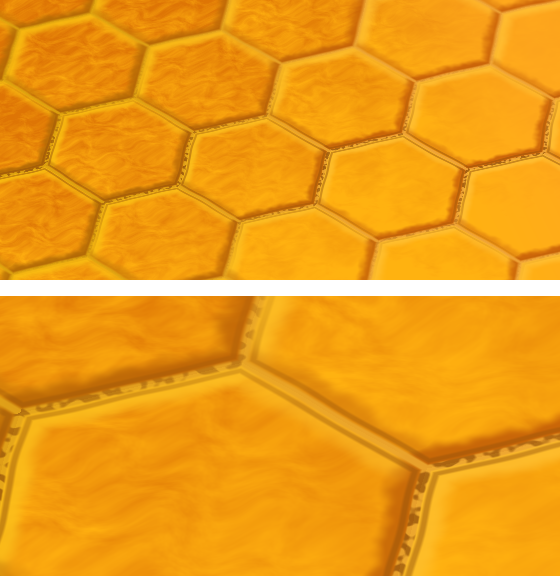
Top, the full canvas; bottom, a detail of the centre.
This pattern is drawn by a Shadertoy shader. Its source:

```glsl
// Amber honeycomb seen at a slant: a hexagonal lattice under a mild perspective.
// Each cell has shaded lower-right walls, lit upper-left walls and a beaded crest;
// gradient noise wrinkles the fill, and focus softens away from a horizontal band.

// Lattice, in canvas heights from the centre
const vec2 PERSPECTIVE = vec2(0.015, -0.058);
const vec2 CELL_ORIGIN = vec2(-0.094, -0.100);
const vec2 STEP_ACROSS = vec2(0.485, -0.066);
const vec2 STEP_DOWN   = vec2(0.1695, -0.315);

// Walls, in cell widths
const float CREST_WIDTH  = 0.012;
const float SHADOW_WIDTH = 0.074;
const float GLOW_WIDTH   = 0.078;
const float WOBBLE       = 0.014;
const float SHADE_ANGLE  = -0.87;
const float FOCUS_HEIGHT = -0.10;
const float DEFOCUS      = 0.045;
const float WRINKLES     = 0.85;

// Colours
const vec3 FILL_DEEP    = vec3(0.87, 0.46, 0.02);
const vec3 FILL_LIGHT   = vec3(0.995, 0.68, 0.06);
const vec3 FILL_PEACH   = vec3(1.00, 0.65, 0.13);
const vec3 SHADOW_LEFT  = vec3(0.69, 0.41, 0.02);
const vec3 SHADOW_RIGHT = vec3(0.78, 0.37, 0.03);
const vec3 GLOW_LEFT    = vec3(0.98, 0.75, 0.07);
const vec3 GLOW_RIGHT   = vec3(1.00, 0.75, 0.20);
const vec3 CREST_LEFT   = vec3(0.87, 0.64, 0.06);
const vec3 CREST_RIGHT  = vec3(0.94, 0.65, 0.22);
const vec3 BEAD_DARK    = vec3(0.58, 0.32, 0.04);

float hash(vec2 p) {
    vec3 q = fract(p.xyx * 0.1031);
    q += dot(q, q.yzx + 33.33);
    return fract((q.x + q.y) * q.z);
}

float cornerSlope(vec2 cell, vec2 corner, vec2 f) {
    float angle = 6.28319 * hash(cell + corner);
    return dot(vec2(cos(angle), sin(angle)), f - corner);
}

float gradientNoise(vec2 p) {
    vec2 i = floor(p), f = fract(p);
    vec2 u = f * f * f * (f * (f * 6.0 - 15.0) + 10.0);
    float low  = mix(cornerSlope(i, vec2(0, 0), f), cornerSlope(i, vec2(1, 0), f), u.x);
    float high = mix(cornerSlope(i, vec2(0, 1), f), cornerSlope(i, vec2(1, 1), f), u.x);
    return mix(low, high, u.y);
}

float fbm(vec2 p) {
    float sum = 0.0, gain = 0.6;
    for (int i = 0; i < 4; i++) {
        sum += gain * gradientNoise(p);
        p = mat2(1.6, 1.2, -1.2, 1.6) * p + 7.3;
        gain *= 0.55;
    }
    return sum;
}

// Canvas position to a lattice of regular hexagons one unit wide
vec2 toLattice(vec2 p) {
    vec2 flatPos = p / (1.0 + dot(PERSPECTIVE, p));
    vec2 cell = inverse(mat2(STEP_ACROSS, STEP_DOWN)) * (flatPos - CELL_ORIGIN);
    return vec2(cell.x + 0.5 * cell.y, -0.8660254 * cell.y);
}

// Offset from the nearest hexagon centre
vec2 hexLocal(vec2 p) {
    vec2 period = vec2(1.0, 1.7320508);
    vec2 a = mod(p + 0.5 * period, period) - 0.5 * period;
    vec2 b = mod(p, period) - 0.5 * period;
    return dot(a, a) < dot(b, b) ? a : b;
}

// Full at the wall, fading out into the cell
float wallBand(float d, float width, float blur) {
    return 1.0 - smoothstep(width - 0.025 - blur, width + 0.012 + blur, d);
}

void mainImage(out vec4 fragColor, in vec2 fragCoord) {
    vec2 pos = (fragCoord - 0.5 * iResolution.xy) / iResolution.y;
    vec2 grid = toLattice(pos);
    vec2 warped = grid + WOBBLE * vec2(gradientNoise(grid * 4.0), gradientNoise(grid * 4.0 + 31.7));
    vec2 local = hexLocal(warped);
    vec2 centre = floor((warped - local) * vec2(2.0, 1.1547) + 0.5);

    float offFocus = abs(pos.y - FOCUS_HEIGHT);
    float focus = exp(-pow(offFocus / 0.24, 2.0));
    float blur = max(0.005 + DEFOCUS * offFocus, 1.5 / iResolution.y);
    float side = smoothstep(-0.8, 0.6, pos.x);

    // Lit and shaded walls
    vec2 shadeDir = vec2(cos(SHADE_ANGLE), sin(SHADE_ANGLE));
    float ragged = 0.03 * gradientNoise(grid * 9.0) + 0.014 * gradientNoise(grid * 23.0);
    float edge = 1.0, steep = 0.0, shadow = 0.0, glow = 0.0;
    for (int i = 0; i < 6; i++) {
        float angle = float(i) * 1.0471976;
        vec2 normal = vec2(cos(angle), sin(angle));
        float d = 0.5 - dot(local, normal);
        float facing = dot(normal, shadeDir);
        if (d < edge) {
            edge = d;
            steep = smoothstep(0.4, 0.6, abs(facing));
        }
        shadow = max(shadow, min(1.0, 1.4 * facing) * wallBand(d + ragged, SHADOW_WIDTH, blur));
        glow = max(glow, min(1.0, 0.4 - 0.9 * facing) * wallBand(d + 0.5 * ragged, GLOW_WIDTH, blur));
    }

    // Fill: broad gradient, tone per cell, clouds and fine wrinkles
    float rough = mix(1.0, 0.22, smoothstep(-0.7, 0.7, pos.x - pos.y));
    vec2 creaseUv = vec2(grid.x + 0.5 * grid.y, grid.y - 0.5 * grid.x) * vec2(7.0, 13.0);
    float tone = 0.69 + 0.36 * pos.x - 0.48 * pos.y;
    tone += 0.14 * (hash(centre + 50.0) - 0.5) - 0.2 * (local.x + local.y);
    tone += 0.4 * fbm(grid * 2.5) + WRINKLES * rough * fbm(creaseUv + 1.5 * gradientNoise(grid * 5.0));
    vec3 color = mix(FILL_DEEP, FILL_LIGHT, clamp(tone, 0.0, 1.08));
    color = mix(color, FILL_PEACH, 0.75 * smoothstep(0.35, 1.15, pos.x + 0.5 * pos.y));

    color = mix(color, mix(GLOW_LEFT, GLOW_RIGHT, side), 0.85 * glow);
    color = mix(color, mix(SHADOW_LEFT, SHADOW_RIGHT, side), 0.9 * shadow);

    // Thin groove, then the crest, beaded on its steep walls
    float groove = 1.0 - smoothstep(0.003, 0.013, abs(edge - 0.026));
    color = mix(color, BEAD_DARK, 0.5 * groove * focus);
    float beads = smoothstep(-0.1, 0.2, gradientNoise(grid * 33.0));
    vec3 crest = mix(CREST_LEFT, CREST_RIGHT, side);
    crest = mix(crest, BEAD_DARK, 0.85 * beads * steep * focus);
    float crestMask = 1.0 - smoothstep(CREST_WIDTH - 0.5 * blur, CREST_WIDTH + 0.6 * blur, edge);
    color = mix(color, crest, 0.9 * crestMask);

    fragColor = vec4(color, 1.0);
}
```
